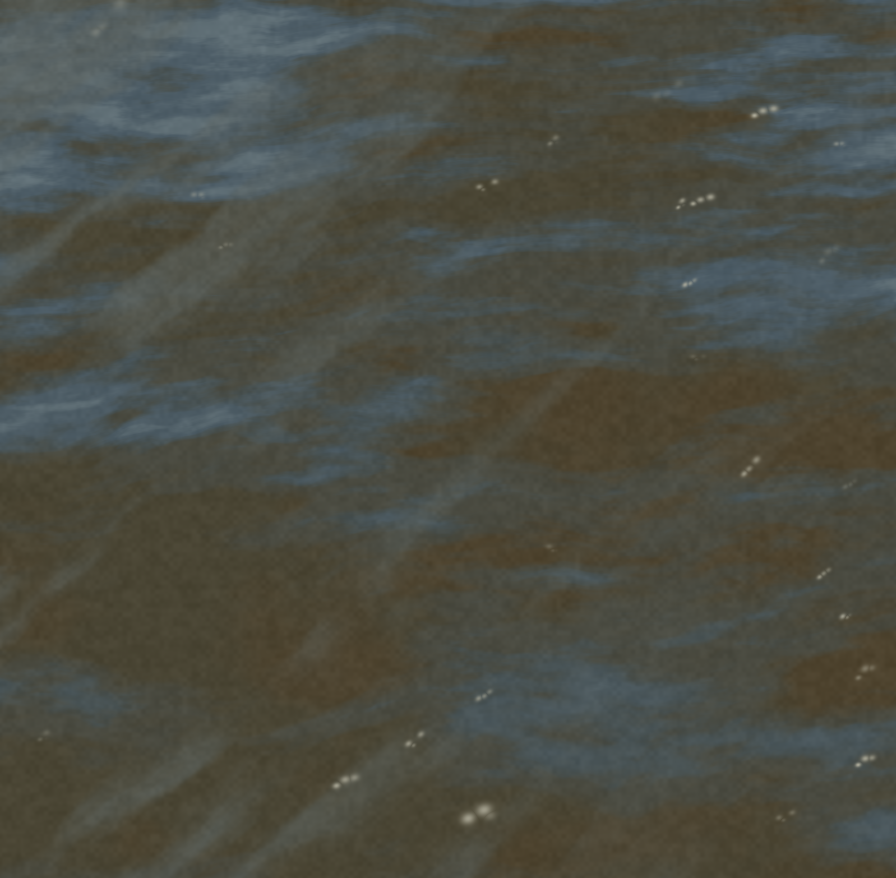
Give the GLSL for this texture, as a Shadertoy shader.

```glsl
// Murky brown river water with slate-blue ripples, slanted foam streaks and small glints.

const vec3 SILT  = vec3(0.302, 0.260, 0.178);
const vec3 BROWN = vec3(0.288, 0.270, 0.202);
const vec3 OLIVE = vec3(0.288, 0.290, 0.250);
const vec3 SLATE = vec3(0.282, 0.320, 0.322);
const vec3 BLUE  = vec3(0.300, 0.362, 0.400);
const vec3 PALE  = vec3(0.385, 0.445, 0.470);
const vec3 FOAM  = vec3(0.360, 0.388, 0.375);
const vec3 GLINT = vec3(0.720, 0.710, 0.640);

const vec2 SWELL_FREQ  = vec2(1.7, 4.6);
const vec2 RIPPLE_FREQ = vec2(3.0, 11.0);
const vec2 CHOP_FREQ   = vec2(5.0, 15.0);
const vec2 FINE_FREQ   = vec2(11.0, 38.0);
const vec2 STREAK_FREQ = vec2(1.4, 6.0);
const float RIPPLE_TILT = 0.07;
const float CHOP_TILT = 0.45;
const float STREAK_TILT = 0.75;
const float FORESHORTEN = 0.45;
const float SKY_BIAS = 1.9;
const float SKY_LEVEL = 0.18;
const float GRAIN = 0.025;
const int GLINT_COUNT = 26;
const int SPECKS = 3;

float hash(vec2 p) {
    return fract(sin(dot(p, vec2(127.1, 311.7))) * 43758.5453);
}

float noise(vec2 p) {
    vec2 i = floor(p), f = fract(p);
    f = f * f * f * (f * (f * 6.0 - 15.0) + 10.0);
    return mix(mix(hash(i), hash(i + vec2(1, 0)), f.x),
               mix(hash(i + vec2(0, 1)), hash(i + vec2(1, 1)), f.x), f.y);
}

float fbm(vec2 p) {
    float sum = 0.0, amp = 0.5, total = 0.0;
    for (int i = 0; i < 5; i++) {
        sum += amp * noise(p);
        total += amp;
        amp *= 0.5;
        p = p * 2.03 + vec2(17.3, 9.1);
    }
    return sum / total;
}

// Noise centred on zero with a spread of about one
float waves(vec2 p) {
    return (fbm(p) - 0.5) / 0.12;
}

vec2 turn(vec2 p, float angle) {
    float c = cos(angle), s = sin(angle);
    return vec2(c * p.x + s * p.y, c * p.y - s * p.x);
}

// Broken bright ridges, slanting up to the right, strongest on the left
float foamStreaks(vec2 uv) {
    vec2 q = turn(uv, STREAK_TILT);
    q.y += 0.07 * (fbm(uv * 4.0) - 0.5);
    float ridge = 1.0 - abs(2.0 * fbm(q * STREAK_FREQ + 5.7) - 1.0);
    float broken = smoothstep(0.32, 0.62, fbm(uv * 4.0 + 31.0));
    float strands = 0.5 + 0.5 * fbm(q * vec2(14.0, 50.0));
    float side = mix(0.25, 1.0, smoothstep(0.8, 0.1, uv.x));
    return smoothstep(0.78, 0.98, ridge) * broken * strands * side;
}

// Short slanted clusters of soft bright specks
float glints(vec2 uv, float aspect) {
    float light = 0.0;
    for (int i = 0; i < GLINT_COUNT; i++) {
        float id = float(i) + 1.0;
        vec2 centre = vec2(hash(vec2(id, 1.3)) * aspect, hash(vec2(id, 4.7)));
        float size = mix(0.003, 0.0075, pow(hash(vec2(id, 8.1)), 3.0));
        float power = mix(0.2, 0.9, pow(hash(vec2(id, 6.2)), 1.5));
        vec2 local = turn(uv - centre, 0.7 * hash(vec2(id, 9.4)));
        for (int j = 0; j < SPECKS; j++) {
            float k = float(j);
            float jitter = hash(vec2(id, 20.0 + k));
            vec2 d = local - size * vec2((1.0 + 2.0 * jitter) * k, 2.0 * (jitter - 0.5));
            float r = length(d * vec2(0.75, 1.0)) / (size * (0.6 + 0.4 * jitter));
            light = max(light, power * mix(1.0, jitter, 0.4 * k) * exp(-r * r));
        }
    }
    return light;
}

void mainImage(out vec4 fragColor, in vec2 fragCoord) {
    vec2 uv = fragCoord / iResolution.y;
    float aspect = iResolution.x / iResolution.y;

    // Foreshortened, gently bent water surface
    vec2 p = uv;
    p.y += FORESHORTEN * p.y * p.y;
    p += vec2(0.10, 0.08) * (vec2(fbm(uv * 4.0), fbm(uv * 4.0 + 43.0)) - 0.5);
    vec2 ripple = turn(p, RIPPLE_TILT);
    vec2 chop = turn(p, CHOP_TILT);

    // Amount of sky reflected by the slopes
    float sheen = 0.42 * waves(ripple * SWELL_FREQ + 2.6)
                + 0.62 * waves(ripple * RIPPLE_FREQ + 13.0)
                + 0.38 * waves(chop * CHOP_FREQ + 57.0)
                + mix(0.14, 0.34, uv.y) * waves(ripple * FINE_FREQ + 71.0)
                + SKY_BIAS * (uv.y - 0.5) + SKY_LEVEL;

    // Water colour from silt to reflected sky
    vec3 silty = mix(BROWN, SILT, smoothstep(0.4, 0.7, fbm(uv * vec2(5.0, 8.0) + 3.0)));
    vec3 sky = mix(mix(SLATE, BLUE, 0.5), BLUE, smoothstep(0.1, 0.7, uv.y));
    vec3 color = mix(silty, OLIVE, smoothstep(-1.1, 0.1, sheen));
    color = mix(color, SLATE, smoothstep(0.2, 1.0, sheen));
    color = mix(color, sky, smoothstep(0.8, 1.6, sheen));
    color = mix(color, PALE, 0.9 * smoothstep(1.6, 2.7, sheen));

    // Foam, fine grain and sparkle
    color = mix(color, FOAM, 0.9 * foamStreaks(uv));
    color += GRAIN * (noise(uv * 190.0) + noise(uv * 90.0 + 7.0) - 1.0);
    color = mix(color, GLINT, glints(uv, aspect));

    fragColor = vec4(color, 1.0);
}
```
